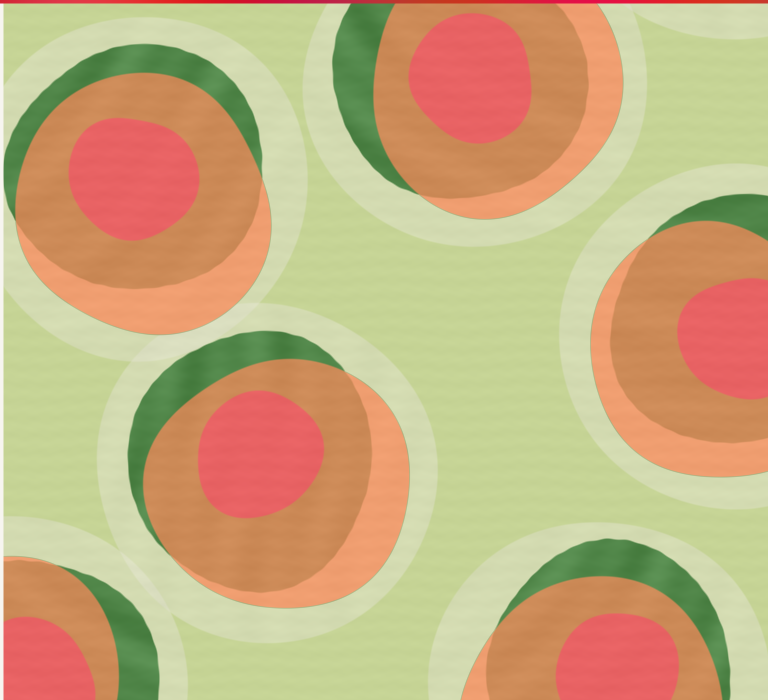
Write a WebGL 1 fragment shader that draws this pattern.

```glsl
precision highp float;
// Scattered cut-paper rounds: pale halo, offset green and orange discs, red core.

uniform vec2 u_resolution;

// Lengths are fractions of the canvas height.
const vec2 SPACING = vec2(0.66, 0.42);
const vec2 FIRST = vec2(0.11, -0.01);
const float ROW_SHIFT = 0.27;
const vec2 JITTER = vec2(0.09, 0.11);
const float HALO_RADIUS = 0.243;
const float LEAF_RADIUS = 0.180;
const float PEEL_RADIUS = 0.184;
const float CORE_RADIUS = 0.090;
const float DRIFT = 0.054;
const float HALO_OPACITY = 0.46;
const float EDGE_STRIP = 0.005;

const vec3 GROUND = vec3(0.775, 0.830, 0.585);
const vec3 HALO = vec3(0.890, 0.890, 0.820);
const vec3 LEAF = vec3(0.315, 0.525, 0.285);
const vec3 PEEL = vec3(0.940, 0.620, 0.440);
const vec3 OVERLAP = vec3(0.800, 0.540, 0.340);
const vec3 CORE = vec3(0.910, 0.385, 0.390);
const vec3 STRIP_TOP = vec3(0.820, 0.140, 0.200);
const vec3 STRIP_LEFT = vec3(0.970, 0.960, 0.940);

float inside(float d) {
  float soft = 1.1 / u_resolution.y;
  return 1.0 - smoothstep(-soft, soft, d);
}

// Signed distance to a hand-cut round; wobble bends the outline.
float roundCut(vec2 p, float radius, float wobble, float seed) {
  float a = atan(p.y, p.x);
  float bend = sin(2.0 * a + seed) + 0.75 * sin(3.0 * a + 2.3 * seed)
             + 0.25 * sin(5.0 * a + 4.1 * seed);
  return length(p) - radius * (1.0 + wobble * bend);
}

// Paper creases from layered sines, turned by the seed.
float creases(vec2 p, float seed) {
  float c = cos(seed), s = sin(seed);
  vec2 q = vec2(c * p.x + s * p.y, c * p.y - s * p.x);
  float fine = sin(q.x * 75.0 + 3.0 * sin(q.y * 9.0 + seed));
  return fine * sin(q.x * 23.0 + q.y * 8.0 + 2.0 * seed);
}

// Faint horizontal ribs with a woven break-up.
float ribs(vec2 p) {
  return sin(p.y * 260.0 + 0.7 * sin(p.x * 31.0))
       + 0.6 * sin(p.x * 190.0 + 2.0 * sin(p.y * 97.0)) * sin(p.y * 410.0);
}

vec2 motifCenter(vec2 cell) {
  vec2 sway = vec2(-cos(3.0 * cell.x) * cos(1.57 * cell.y),
                   sin(0.3 + 2.6 * cell.x + 5.1 * cell.y));
  float shift = ROW_SHIFT * mod(cell.y, 2.0);
  return FIRST + SPACING * cell + vec2(shift, 0.0) + JITTER * sway;
}

// Lays one motif: the halo tints the ground, the discs build up the fruit layer.
void layMotif(vec2 p, vec2 cell, inout vec3 ground, inout vec4 fruit) {
  vec2 q = p - motifCenter(cell);
  float seed = 1.7 * cell.x + 2.3 * cell.y + 0.8;
  float turn = -1.57 + 1.5 * sin(4.5 - cell.x + 2.4 * cell.y);
  vec2 drift = DRIFT * vec2(cos(turn), sin(turn));
  float crease = creases(q, seed);

  float halo = inside(roundCut(q, HALO_RADIUS, 0.016, seed));
  ground = mix(ground, HALO + 0.018 * crease, HALO_OPACITY * halo);

  float rough = 0.0007 * sin(q.x * 210.0) * sin(q.y * 170.0);
  float leaf = inside(roundCut(q + 0.5 * drift, LEAF_RADIUS, 0.034, seed + 1.9) + rough);
  float peel = inside(roundCut(q - 0.5 * drift, PEEL_RADIUS, 0.036, seed + 4.4));
  vec2 coreAt = -0.3 * drift + 0.015 * vec2(sin(seed * 3.0), cos(seed * 2.0));
  float core = inside(roundCut(q - coreAt, CORE_RADIUS, 0.045, seed + 3.1));

  vec3 skin = mix(PEEL + 0.006 * crease, OVERLAP + 0.014 * crease, leaf);
  vec3 color = mix(LEAF + 0.045 * crease, skin, peel);
  color = mix(color, CORE + 0.005 * crease, core);
  float cover = max(max(leaf, peel), core);
  fruit = mix(fruit, vec4(color, 1.0), cover);
}

void main() {
  vec2 p = gl_FragCoord.xy / u_resolution.y;
  vec3 ground = GROUND;
  vec4 fruit = vec4(0.0);

  // Visit the nearest staggered cells.
  float row = floor((p.y - FIRST.y) / SPACING.y + 0.5);
  for (int j = -1; j <= 1; j++) {
    float y = row + float(j);
    float start = FIRST.x + ROW_SHIFT * mod(y, 2.0);
    float column = floor((p.x - start) / SPACING.x + 0.5);
    for (int i = -1; i <= 1; i++) {
      layMotif(p, vec2(column + float(i), y), ground, fruit);
    }
  }

  // The fruit layer holds premultiplied colour.
  vec3 color = ground * (1.0 - fruit.a) + fruit.rgb;
  color += 0.006 * ribs(p);

  // Thin strips along the left and top edges.
  color = mix(color, STRIP_LEFT, inside(p.x - EDGE_STRIP));
  vec3 top = STRIP_TOP + 0.08 * sin(p.x * vec3(9.0, 13.0, 17.0));
  color = mix(color, top, inside(1.0 - p.y - EDGE_STRIP));
  gl_FragColor = vec4(color, 1.0);
}
```
